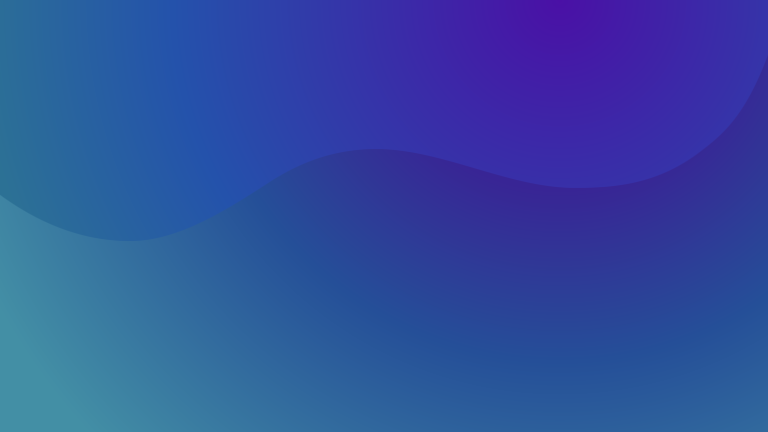
This background is drawn by a Shadertoy shader. Its source:

```glsl
#define GLOW_CENTER vec2(0.729, 1.0)
#define UPPER_RADII vec3(0.0, 0.898, 1.354)
#define LOWER_RADII vec3(0.44, 0.838, 1.48)
#define UPPER_PURPLE vec3(0.290, 0.063, 0.650)
#define UPPER_BLUE vec3(0.141, 0.322, 0.671)
#define UPPER_TEAL vec3(0.173, 0.443, 0.585)
#define LOWER_PURPLE vec3(0.220, 0.145, 0.585)
#define LOWER_BLUE vec3(0.145, 0.310, 0.596)
#define LOWER_TEAL vec3(0.263, 0.560, 0.647)

// Wave knots: x, height and slope, in units of the canvas height
const int KNOT_COUNT = 7;
const vec3 KNOTS[KNOT_COUNT] = vec3[KNOT_COUNT](
    vec3(0.000, 0.549, -0.73),
    vec3(0.301, 0.442, 0.0),
    vec3(0.625, 0.579, 0.65),
    vec3(0.870, 0.655, 0.0),
    vec3(1.331, 0.565, 0.0),
    vec3(1.620, 0.648, 0.76),
    vec3(1.778, 0.873, 2.70));

// Cubic Hermite curve between two knots
float hermite(vec3 a, vec3 b, float x) {
    float span = b.x - a.x;
    float t = clamp((x - a.x) / span, 0.0, 1.0);
    float s = 1.0 - t;
    return mix(a.y, b.y, t * t * (3.0 - 2.0 * t))
         + span * t * s * (a.z * s - b.z * t);
}

float waveHeight(float x) {
    float height = KNOTS[0].y;
    for (int i = 0; i < KNOT_COUNT - 1; i++) {
        if (x >= KNOTS[i].x) height = hermite(KNOTS[i], KNOTS[i + 1], x);
    }
    return height;
}

// Three-stop linear gradient
vec3 gradient(float r, vec3 radii, vec3 inner, vec3 middle, vec3 outer) {
    float toMiddle = clamp((r - radii.x) / (radii.y - radii.x), 0.0, 1.0);
    float toOuter = clamp((r - radii.y) / (radii.z - radii.y), 0.0, 1.0);
    return mix(mix(inner, middle, toMiddle), outer, toOuter);
}

void mainImage(out vec4 fragColor, in vec2 fragCoord) {
    vec2 p = fragCoord / iResolution.y;
    float aspect = iResolution.x / iResolution.y;
    float r = distance(p, GLOW_CENTER * vec2(aspect, 1.0));

    // Both layers share one glow center
    vec3 upper = gradient(r, UPPER_RADII, UPPER_PURPLE, UPPER_BLUE, UPPER_TEAL);
    vec3 lower = gradient(r, LOWER_RADII, LOWER_PURPLE, LOWER_BLUE, LOWER_TEAL);

    // Smooth wave edge, stretched to the canvas width
    float above = p.y - waveHeight(p.x / aspect * KNOTS[KNOT_COUNT - 1].x);
    float blur = max(0.6 * fwidth(above), 1e-5);
    fragColor = vec4(mix(lower, upper, smoothstep(-blur, blur, above)), 1.0);
}
```
